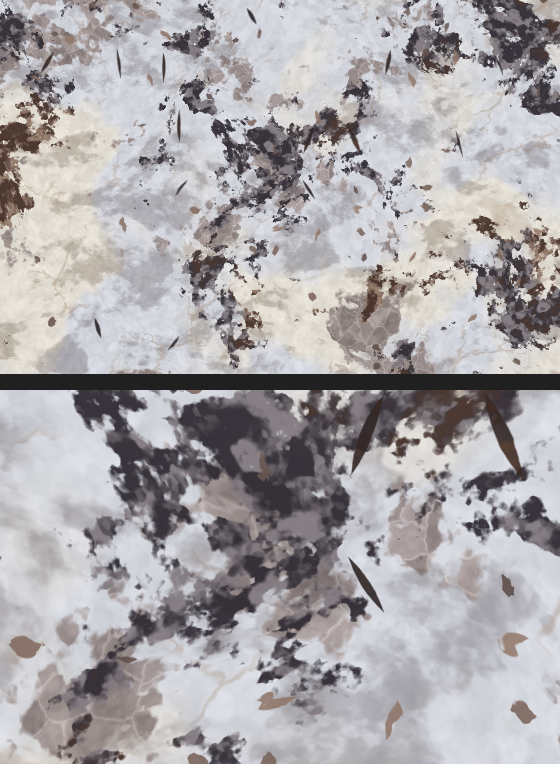
Top: the whole. Bottom: its middle third, enlarged.
Write a Shadertoy shader that draws this texture.

```glsl
// Pale granite: milky feldspar with ragged dark mica clusters, grey-brown quartz and thin needles.
#define CLUSTER_SCALE 4.3
#define CLUSTER_LEVEL 0.605
#define QUARTZ_SCALE 3.4
#define QUARTZ_LEVEL 0.625
#define GRAIN_SCALE 44.0
#define FLAKE_SCALE 17.0
#define FLAKE_SHARE 0.13
#define NEEDLE_SCALE 5.5
#define NEEDLE_SHARE 0.34
#define STAIN_STRENGTH 0.30

vec3 hash3(vec2 p) {
    vec3 q = fract(p.xyx * vec3(0.1031, 0.1030, 0.0973));
    q += dot(q, q.yxz + 33.33);
    return fract((q.xxy + q.yzz) * q.zyx);
}

// Cellular noise whose random cell values blend into each other.
float softCells(vec2 p) {
    vec2 cell = floor(p), f = p - cell;
    float sum = 0.0, weight = 0.0;
    for (int y = -1; y <= 1; y++)
    for (int x = -1; x <= 1; x++) {
        vec2 o = vec2(x, y);
        vec3 h = hash3(cell + o + 200.0);
        vec2 d = o + h.xy - f;
        float w = exp(-8.0 * dot(d, d));
        sum += w * h.z;
        weight += w;
    }
    return sum / weight;
}

float layers(vec2 p, int count) {
    float sum = 0.0, total = 0.0, amp = 1.0;
    for (int i = 0; i < count; i++) {
        sum += amp * softCells(p);
        total += amp;
        amp *= 0.62;
        p = mat2(1.64, 1.27, -1.27, 1.64) * p + 17.3;
    }
    return sum / total;
}

// Crystal facets: x = gap between the two nearest centres, y = cell value.
vec2 facets(vec2 p) {
    vec2 cell = floor(p), f = p - cell;
    float near = 9.0, next = 9.0, id = 0.0;
    for (int y = -1; y <= 1; y++)
    for (int x = -1; x <= 1; x++) {
        vec2 o = vec2(x, y);
        vec3 h = hash3(cell + o + 350.0);
        float d = length(o + h.xy - f);
        if (d < near) { next = near; near = d; id = h.z; }
        else next = min(next, d);
    }
    return vec2(next - near, id);
}

// Scattered tapered slivers: x = coverage, y = random tone.
vec2 slivers(vec2 p, float share, vec2 halfSize, float lean, float spread, float blur) {
    vec2 cell = floor(p), f = p - cell, best = vec2(0.0);
    for (int y = -1; y <= 1; y++)
    for (int x = -1; x <= 1; x++) {
        vec2 o = vec2(x, y);
        vec3 place = hash3(cell + o + 500.0);
        vec3 form = hash3(cell + o + 730.0);
        if (place.z > share) continue;
        float a = lean + (form.x - 0.5) * spread;
        vec2 d = f - o - 0.25 - 0.5 * place.xy;
        d = mat2(cos(a), -sin(a), sin(a), cos(a)) * d;
        vec2 size = halfSize * mix(vec2(0.45, 0.5), vec2(1.0, 1.5), form.yz);
        float along = clamp(abs(d.x) / size.x, 0.0, 1.0);
        float edge = abs(d.y) - size.y * (1.0 - along * along);
        edge = max(edge, abs(d.x) - size.x);
        float cover = 1.0 - smoothstep(-blur, blur, edge);
        if (cover > best.x) best = vec2(cover, form.y);
    }
    return best;
}

void mainImage(out vec4 fragColor, in vec2 fragCoord) {
    vec2 p = fragCoord / iResolution.y;
    float pixel = 1.0 / iResolution.y;
    p += 0.012 * sin(p.yx * 13.0 + 2.0 * sin(p * 7.0));
    float grain = layers(p * GRAIN_SCALE, 3);
    float tint = layers(p * 3.0 + 61.0, 3);
    vec2 ragged = p + 0.014 * (vec2(grain, softCells(p * 38.0 + 9.0)) - 0.5);

    // Feldspar: warm and cool milky whites with soft shadows.
    float shade = layers(p * vec2(9.0, 12.0) + 23.0, 5);
    vec3 color = mix(vec3(0.83, 0.84, 0.87), vec3(0.89, 0.87, 0.83), smoothstep(0.35, 0.6, tint));
    color -= vec3(0.15, 0.165, 0.17) * smoothstep(0.50, 0.72, shade);
    color += 0.12 * (grain - 0.5);

    // Ochre stains along wandering hairline seams.
    float seam = 1.0 - smoothstep(0.0, 0.07, facets(ragged * 6.0 + 0.5 * shade).x);
    float stain = seam * smoothstep(0.48, 0.66, layers(p * 5.0 + 90.0, 3));
    color = mix(color, vec3(0.58, 0.47, 0.36), STAIN_STRENGTH * stain);

    // Quartz: translucent grey-brown facets with pale cracks.
    float quartz = layers(p * QUARTZ_SCALE + 40.0, 6) + 0.10 * (grain - 0.5);
    quartz = smoothstep(QUARTZ_LEVEL - 0.025, QUARTZ_LEVEL + 0.025, quartz);
    vec2 facet = facets(ragged * 24.0);
    vec3 quartzColor = vec3(0.56, 0.51, 0.50) + 0.13 * (facet.y - 0.5) + 0.2 * (grain - 0.5);
    quartzColor += 0.10 * (1.0 - smoothstep(0.0, 0.12, facet.x));
    color = mix(color, quartzColor, 0.9 * quartz);

    // Mica clusters: broken edges, speckled blue-grey to brown.
    float speck = layers(p * GRAIN_SCALE * 0.7 + 70.0, 4);
    float cluster = layers(p * CLUSTER_SCALE, 6) + 0.32 * (speck - 0.5);
    float mica = smoothstep(CLUSTER_LEVEL - 0.02, CLUSTER_LEVEL + 0.035, cluster);
    float brown = smoothstep(0.46, 0.58, tint + 0.3 * (grain - 0.5));
    vec3 paleMica = mix(vec3(0.51, 0.48, 0.50), vec3(0.58, 0.48, 0.42), brown);
    vec3 deepMica = mix(vec3(0.19, 0.17, 0.20), vec3(0.27, 0.19, 0.16), brown);
    float depth = smoothstep(0.30, 0.66, grain + 0.5 * (cluster - CLUSTER_LEVEL));
    color = mix(color, mix(paleMica, deepMica, depth), 0.95 * mica);

    // Loose flakes and long steep needles.
    vec2 flake = slivers(ragged * FLAKE_SCALE, FLAKE_SHARE, vec2(0.30, 0.11), 0.8, 6.28, pixel * FLAKE_SCALE);
    color = mix(color, mix(vec3(0.32, 0.26, 0.25), vec3(0.58, 0.47, 0.41), flake.y), 0.85 * flake.x);
    vec2 needle = slivers((p + 0.15 * (ragged - p)) * NEEDLE_SCALE + 3.0, NEEDLE_SHARE,
                          vec2(0.26, 0.022), 1.45, 1.5, pixel * NEEDLE_SCALE);
    vec3 needleColor = mix(vec3(0.13, 0.12, 0.14), vec3(0.32, 0.20, 0.13), needle.y * grain);
    color = mix(color, needleColor, 0.9 * needle.x);

    // Rare glints on the mica.
    vec2 glint = slivers(p * 40.0, 0.025, vec2(0.16, 0.12), 0.0, 6.28, pixel * 40.0);
    color = mix(color, vec3(0.95), glint.x * mica);
    fragColor = vec4(clamp(color, 0.0, 1.0), 1.0);
}
```
